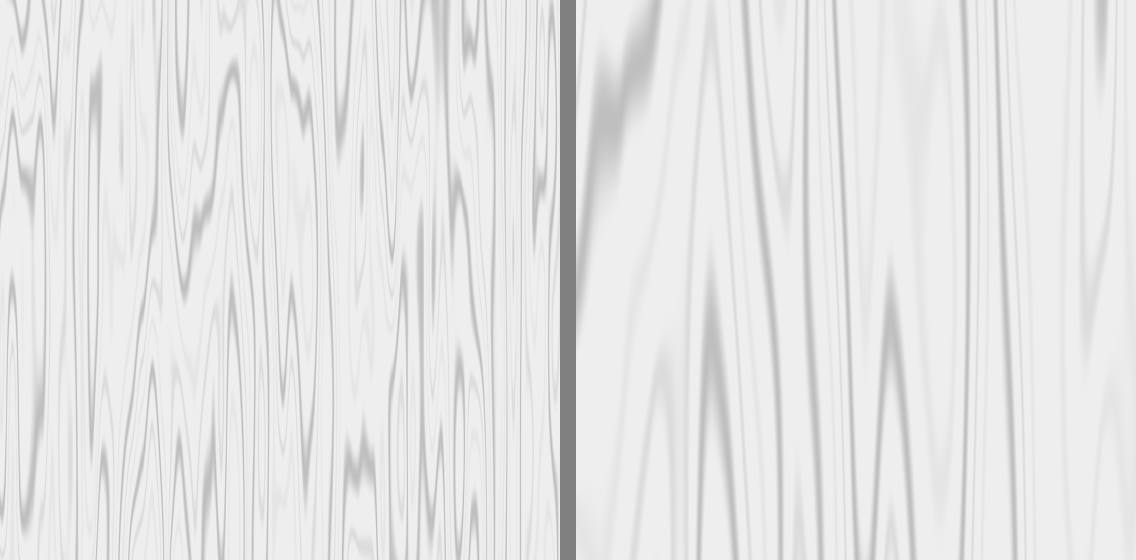
Left, the full canvas; right, a detail of the centre.
Write a WebGL 2 fragment shader that draws this texture.

```glsl
#version 300 es
precision highp float;
precision highp int;

// Pale wood grain: contour lines of a noise field stretched along the vertical.
// Each contour period holds one dark vein and two faint ones; veins widen
// into soft smudges wherever the field is nearly flat.

uniform vec2 u_resolution;
out vec4 fragColor;

const vec3  BASE_COLOR   = vec3(0.932);
const vec3  VEIN_COLOR   = vec3(0.748);
const vec2  GRAIN_FREQ   = vec2(14.0, 0.72);  // cells per canvas, across and along
const vec2  LACUNARITY   = vec2(2.0, 1.9);    // frequency growth per octave
const int   OCTAVES      = 3;
const float GAIN         = 0.5;
const float RING_DENSITY = 4.0;               // contour periods per unit of noise
const float DARK_WIDTH   = 0.135;             // half widths, in contour periods
const float FAINT_WIDTH  = 0.07;
const float FAINT_UPPER  = 0.38;              // strengths of the faint veins
const float FAINT_LOWER  = 0.18;

// Integer hash of a lattice cell, result in 0..1.
float hash(ivec2 cell, int seed) {
    uint h = uint(cell.x) * 374761393u + uint(cell.y) * 668265263u + uint(seed) * 97531u;
    h = (h ^ (h >> 13)) * 1274126177u;
    h = (h ^ (h >> 16)) * 2246822519u;
    h ^= h >> 15;
    return float(h & 65535u) / 65535.0;
}

// Smooth 1D noise along one lattice column, shifted by a random amount.
float columnNoise(int column, float y, int seed) {
    y += hash(ivec2(column, -77), seed);
    int row = int(floor(y));
    float t = smoothstep(0.0, 1.0, fract(y));
    return mix(hash(ivec2(column, row), seed), hash(ivec2(column, row + 1), seed), t);
}

// Value noise with staggered columns, so that extremes do not line up.
float grainNoise(vec2 p, int seed) {
    int column = int(floor(p.x));
    float t = smoothstep(0.0, 1.0, fract(p.x));
    return mix(columnNoise(column, p.y, seed), columnNoise(column + 1, p.y, seed), t);
}

float grainField(vec2 uv) {
    float sum = 0.0;
    float amplitude = 1.0;
    vec2 p = uv * GRAIN_FREQ + vec2(3.37, 5.71);
    for (int i = 0; i < OCTAVES; i++) {
        sum += amplitude * grainNoise(p, i + 1);
        amplitude *= GAIN;
        p = p * LACUNARITY + vec2(0.43, 0.29);
    }
    return sum;
}

// Soft line around one phase of the period, thinned out below pixel size.
float vein(float rings, float phase, float width, float pixel) {
    float dist = abs(fract(rings - phase + 0.5) - 0.5);
    float soft = max(width, 1.2 * pixel);
    return (1.0 - smoothstep(0.0, soft, dist)) * width / soft;
}

void main() {
    vec2 uv = gl_FragCoord.xy / min(u_resolution.x, u_resolution.y);
    float rings = grainField(uv) * RING_DENSITY;
    float pixel = length(vec2(dFdx(rings), dFdy(rings)));

    // Dark vein in the middle, faint companions on either side.
    float tone = vein(rings, 0.5, DARK_WIDTH, pixel);
    tone = max(tone, FAINT_UPPER * vein(rings, 0.84, FAINT_WIDTH, pixel));
    tone = max(tone, FAINT_LOWER * vein(rings, 0.13, FAINT_WIDTH, pixel));

    fragColor = vec4(mix(BASE_COLOR, VEIN_COLOR, tone), 1.0);
}
```
